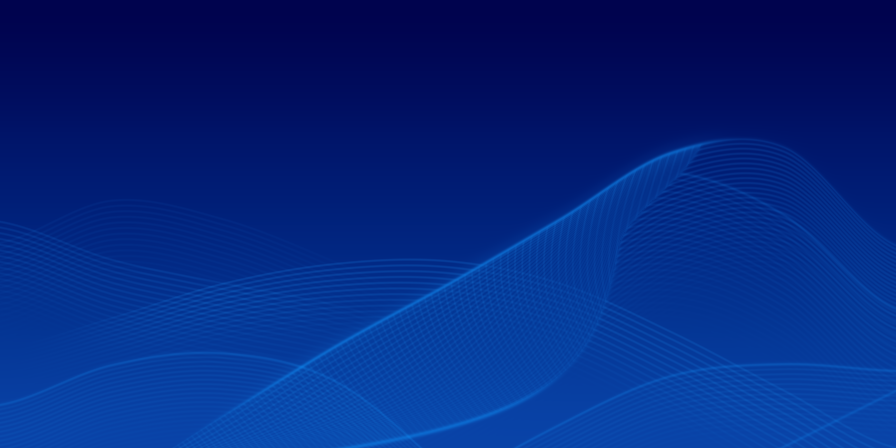
Give the GLSL for this background, as a Shadertoy shader.

```glsl
// Deep blue vertical gradient crossed by translucent waves of fine lines.
// Smooth height curves bound each wave; its strands are evenly spaced levels
// between bounds, while the central ribbon adds a second set to form a mesh.

const vec3 STRAND_BLUE = vec3(0.06, 0.40, 0.78);
const vec3 EDGE_BLUE = vec3(0.05, 0.48, 0.88);

// Smooth curve through nine heights spaced evenly over x = 0..2
float curve(float x, float h[9]) {
    float k = clamp(x * 4.0, 0.0, 7.999);
    int i = int(k);
    float f = fract(k);
    float a = h[max(i - 1, 0)], b = h[i], c = h[i + 1], d = h[min(i + 2, 8)];
    return b + 0.5 * f * (c - a + f * (2.0 * a - 5.0 * b + 4.0 * c - d
             + f * (3.0 * (b - c) + d - a)));
}

// Thin lines at whole values of phase, with width in canvas heights
float strands(float phase, float width) {
    float slope = length(vec2(dFdx(phase), dFdy(phase))) * iResolution.y;
    float dist = abs(fract(phase - 0.5) - 0.5) / max(slope, 0.001);
    return 1.0 - smoothstep(0.0, width, dist);
}

// Strands hanging below a top curve and fading with depth
float wave(float y, float top, float depth, float count) {
    float t = (top - y) / depth;
    float fade = smoothstep(-0.4, -0.2, t * count) * (1.0 - smoothstep(0.2, 1.0, t));
    return strands(t * count, 0.0045) * fade;
}

// Soft bright line around zero signed distance
float glow(float dist, float width) {
    return exp(-dist * dist / (width * width));
}

// Right boundary of the ribbon as x for a given height
float ribbonEdge(float y) {
    return 1.31 + 0.17 * y - 0.53 * exp(-max(y, 0.0) / 0.09)
         + 0.14 * smoothstep(0.45, 0.69, y);
}

vec3 background(float y) {
    vec3 c = mix(vec3(0.035, 0.26, 0.655), vec3(0.015, 0.205, 0.575), smoothstep(0.0, 0.32, y));
    c = mix(c, vec3(0.0, 0.125, 0.475), smoothstep(0.22, 0.58, y));
    c = mix(c, vec3(0.0, 0.065, 0.39), smoothstep(0.48, 0.80, y));
    return mix(c, vec3(0.0, 0.01, 0.305), smoothstep(0.68, 1.0, y));
}

void mainImage(out vec4 fragColor, in vec2 fragCoord) {
    vec2 p = fragCoord / iResolution.xy * vec2(2.0, 1.0);
    float x = p.x, y = p.y;

    // Bounding curves
    float ridge = curve(x, float[9](-0.18, -0.08, 0.073, 0.227, 0.365, 0.51, 0.659, 0.672, 0.453));
    float fold = curve(x, float[9](0.2, 0.25, 0.3, 0.4, 0.5, 0.57, 0.615, 0.52, 0.31));
    float crest = curve(x, float[9](0.22, 0.29, 0.367, 0.411, 0.417, 0.367, 0.258, 0.128, 0.0));
    float swell = curve(x, float[9](0.458, 0.552, 0.51, 0.414, 0.3, 0.2, 0.1, 0.0, -0.1));
    float fall = curve(x, float[9](0.505, 0.42, 0.367, 0.318, 0.245, 0.16, 0.08, 0.0, -0.1));
    float leftHump = curve(x, float[9](0.096, 0.185, 0.211, 0.148, -0.055, -0.3, -0.5, -0.6, -0.7));
    float rightHump = curve(x, float[9](-0.7, -0.6, -0.5, -0.3, -0.094, 0.052, 0.161, 0.187, 0.172));

    // Ribbon region and distances from its two boundaries
    float below = ridge - y;
    float inside = ribbonEdge(y) - x;
    float soft = 0.004;
    float underRidge = smoothstep(-soft, soft, below);
    float beforeEdge = smoothstep(-soft, soft, inside);
    float ribbon = underRidge * beforeEdge;
    float beyond = underRidge * (1.0 - beforeEdge);

    // Ribbon mesh: levels between the boundaries and strands across them
    float level = below / max(below + max(inside, 0.0), 0.02);
    float mesh = strands(level * 38.0, 0.004)
               + 0.7 * strands((x + 0.28 * y + 0.12 * sin(y * 5.0)) * 62.0, 0.004);
    float light = ribbon * mesh * mix(0.28, 0.17, smoothstep(0.0, 0.7, level));

    // Fan right of the peak, with a second sheet below its fold
    float fan = wave(y, ridge, 0.30 + 0.12 * sin(x * 1.5), 34.0);
    float sheet = wave(y, fold, 0.38, 26.0);
    light += beyond * (0.24 * fan + 0.16 * sheet);

    // Broad waves on the left and their continuation to the right
    float leftFade = 1.0 - smoothstep(0.45, 1.0, x);
    float crestFade = smoothstep(0.0, 0.5, x) * mix(1.0, 0.45, ribbon);
    light += 0.34 * crestFade * wave(y, crest, 0.13 + 0.07 * x, 15.0);
    light += leftFade * (0.10 * wave(y, swell, 0.25, 20.0) + 0.22 * wave(y, fall, 0.23, 18.0));

    // Low humps at both sides
    light += 0.22 * wave(y, leftHump, 0.24, 24.0);
    light += 0.22 * wave(y, rightHump, 0.20, 18.0);

    // Bright boundaries
    float ridgeDist = below * 0.86;
    float ridgeFade = smoothstep(0.38, 0.7, x) * (1.0 - 0.85 * smoothstep(1.5, 1.66, x));
    float edgeSlope = length(vec2(dFdx(inside), dFdy(inside))) * iResolution.y;
    float edgeDist = inside / max(edgeSlope, 0.1);
    float edgeFade = underRidge * mix(0.65, 0.10, smoothstep(0.06, 0.18, y));
    float edges = ridgeFade * (0.55 * glow(ridgeDist, 0.004) + 0.12 * glow(ridgeDist, 0.02))
                + edgeFade * glow(edgeDist, 0.005)
                + 0.22 * glow(y - leftHump, 0.004) + 0.25 * glow(y - rightHump, 0.004)
                + 0.12 * beyond * glow(y - fold, 0.005)
                + 0.3 * glow(y - 0.5 * (x - 1.745), 0.004);

    vec3 color = background(y);
    color = mix(color, vec3(0.02, 0.29, 0.68), 0.20 * ribbon + 0.06 * beyond);
    color = mix(color, STRAND_BLUE, clamp(light, 0.0, 0.8));
    color = mix(color, EDGE_BLUE, clamp(edges, 0.0, 0.9));
    fragColor = vec4(color, 1.0);
}
```
